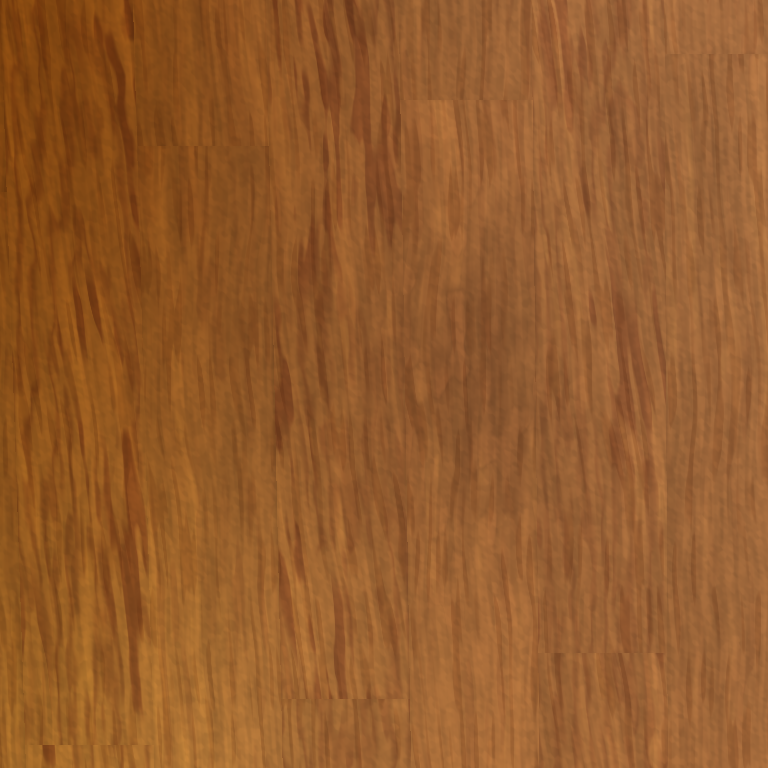
This texture is drawn by a three.js fragment shader. Its source:

```glsl
// Warm oak floor boards with upright grain, ragged dark streaks and one cloudy knot.
// Smooth cellular noise is stretched along each board for fibres and streaks;
// layered sines bend the grain and warped oval rings draw the flame figure.
varying vec2 vUv;

float hash(vec2 p) {
  return fract(sin(dot(p, vec2(127.1, 311.7))) * 43758.5);
}

// Smooth cellular noise: random cell values blended by distance to the seeds.
float cells(vec2 p) {
  vec2 home = floor(p);
  float sum = 0.0;
  float total = 0.0;
  for (int j = -1; j <= 1; j++) {
    for (int i = -1; i <= 1; i++) {
      vec2 cell = home + vec2(float(i), float(j));
      vec2 jitter = 0.15 + 0.7 * vec2(hash(cell), hash(cell + 31.7));
      vec2 away = cell + jitter - p;
      float weight = exp(-5.0 * dot(away, away));
      sum += weight * hash(cell + 73.3);
      total += weight;
    }
  }
  return sum / total;
}

// Layered sines that let the grain wander sideways.
float wander(vec2 p, float seed) {
  return 0.007 * sin(6.0 * p.y + 9.0 * p.x + 40.0 * seed)
       + 0.0016 * sin(19.0 * p.y - 23.0 * p.x + 17.0 * seed)
       + 0.0006 * sin(45.0 * p.y + 31.0 * p.x);
}

// Soft round spot that fades from 1 at its centre.
float spot(vec2 p) {
  return exp(-dot(p, p));
}

// Flame figure: soft lines along long oval rings, with ragged edges.
float flame(vec2 local, vec2 grain, float ragged) {
  float rings = 8.0 * length(local * vec2(1.0, 0.36));
  rings += 1.1 * cells(grain * vec2(30.0, 5.0)) + 0.6 * ragged;
  float saw = fract(rings);
  return smoothstep(0.3, 0.68, saw) * (1.0 - smoothstep(0.7, 1.0, saw));
}

void main() {
  vec2 uv = vUv;

  // Boards: slightly leaning columns, each with one end joint.
  float across = (uv.x - 0.035 * (1.0 - uv.y) * (1.0 - uv.x)) / 0.173;
  float column = floor(across);
  float side = fract(across) - 0.5;
  float joint = mod(0.81 + 0.78 * (column - 1.0), 1.5);
  vec2 board = vec2(column, step(joint, uv.y));
  float seed = hash(board + 5.0);
  float bold = step(mod(column, 2.0), 0.5);

  // Grain space: bold boards lean, sines and broad cells bend it a little.
  vec2 grain = vec2(across * 0.173 + wander(uv, seed), uv.y);
  grain.x += (0.02 + 0.06 * bold) * uv.y;
  grain.x += 0.014 * (cells(uv * vec2(10.0, 4.5) + column * 17.0) - 0.5);
  grain += board * vec2(3.7, 5.3);

  // Knot: a cloudy patch in the middle board.
  vec2 knotAt = uv - vec2(0.6 - 0.12 * (uv.y - 0.5), 0.5);
  float knot = spot(knotAt * vec2(8.0, 3.4));

  // Noise layers, from fine fibres to wide bands.
  float fibre = cells(grain * vec2(190.0, 17.0));
  float band = cells(grain * vec2(60.0, 4.5) + 11.0);
  float ragged = cells(grain * vec2(125.0, 24.0) + 3.0);
  float pores = smoothstep(0.58, 0.82, cells(grain * vec2(160.0, 13.0) + 47.0));
  float patches = cells(grain * vec2(17.0, 3.2) + 19.0);
  float clouds = cells(uv * vec2(7.0, 3.0) + 29.0);
  float mottle = cells((uv + 0.01 * ragged) * vec2(46.0, 27.0) + 23.0);
  vec2 turned = vec2(uv.x * 0.8 + uv.y * 0.6, uv.y * 0.8 - uv.x * 0.6);
  float speck = cells(turned * vec2(210.0, 130.0));

  // Room light: dim at the upper left, bright at the lower left.
  float dim = spot((uv - vec2(0.0, 1.05)) * vec2(2.3, 1.25));
  float glow = spot((uv - vec2(0.24, 0.0)) * vec2(3.4, 2.5));
  vec3 wood = mix(vec3(0.625, 0.4, 0.212), vec3(0.638, 0.42, 0.246),
                  smoothstep(0.4, 1.6, uv.x + uv.y * 0.6));
  wood *= mix(vec3(1.0), vec3(0.80, 0.67, 0.36), dim);
  wood *= 1.0 + vec3(0.13, 0.19, 0.17) * glow;
  wood.b *= 1.0 - 0.22 * spot(vec2(uv.x * 4.0, 0.0));

  // Tone of the board and its soft grain.
  wood *= 1.0 + 0.05 * (seed - 0.5) + 0.12 * (fibre - 0.5) + 0.08 * (band - 0.5)
        + 0.09 * (speck - 0.5) + 0.07 * (patches - 0.5) + 0.1 * (clouds - 0.5);
  wood *= 1.0 + vec3(0.07, 0.09, 0.06) * smoothstep(0.6, 0.85, band) * ragged;

  // Dark reddish streaks and flame lines, stronger on every second board.
  float strength = mix(0.3, 1.0, bold) * (1.0 - 0.45 * uv.x) * (1.0 - 0.6 * knot);
  float streak = cells(grain * vec2(92.0, 7.0) + 61.0) + 0.4 * (ragged - 0.5);
  streak = smoothstep(0.52, 0.76, streak) * smoothstep(0.38, 0.6, patches);
  vec2 heart = vec2(side - 0.3 * (seed - 0.3), uv.y - 0.08 - 0.4 * mod(column, 3.0));
  float line = flame(heart, grain, ragged) * smoothstep(0.64, 0.4, patches);
  float figure = max(streak, 0.6 * line) * strength;
  wood *= mix(vec3(1.0), vec3(0.79, 0.68, 0.70), figure);
  wood *= mix(vec3(1.0), vec3(0.89, 0.84, 0.80), pores * 0.7);

  // Knot shading with pale curls.
  wood *= mix(vec3(1.0), vec3(0.82, 0.80, 0.81), knot * (0.45 + mottle));
  wood *= 1.0 + 0.16 * knot * smoothstep(0.6, 0.85, mottle);

  // Faint soft seams between boards, worn away in places.
  float seam = 1.0 - smoothstep(0.0, 0.005, (0.5 - abs(side)) * 0.173);
  float end = 1.0 - smoothstep(0.0, 0.006, abs(uv.y - joint));
  wood *= 1.0 - 0.06 * max(seam, 0.5 * end) * smoothstep(0.3, 0.7, band);

  gl_FragColor = vec4(wood, 1.0);
}
```
